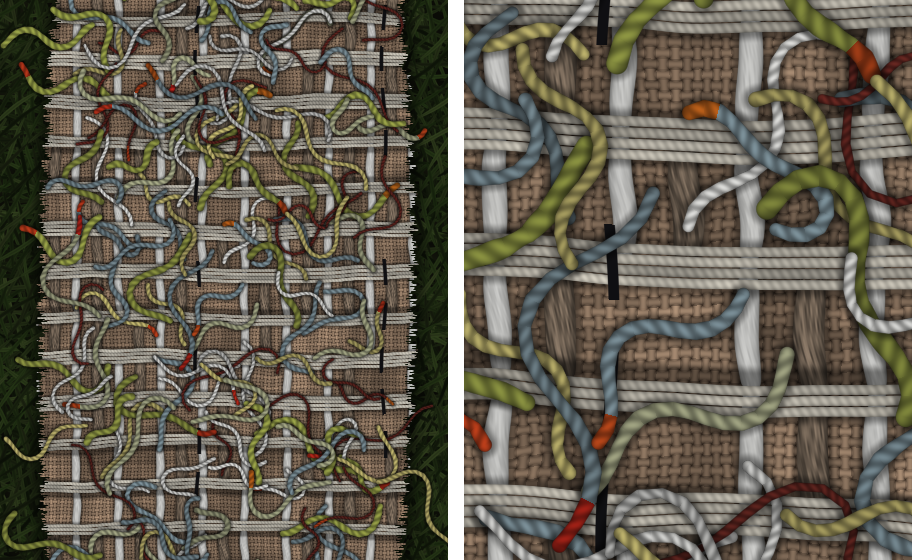
Left, the full canvas; right, a detail of the centre.
Write a Shadertoy shader that draws this texture.

```glsl
// A strip of burlap on dark grass, woven with bundles of white cord and chunky
// warps, then covered in loose curling yarns. The weave repeats in cells; each
// yarn is a short polyline that steers as it advances.
#define ROW 0.0762      // spacing of the cord bundles
#define COLUMN 0.0375   // spacing of the warps, white and jute in turn
#define CORD 0.0066     // thickness of one cord
#define BURLAP 0.0064   // thread spacing of the burlap
#define YARNS 150
#define SEGMENTS 16
#define BLADE_LAYERS 18

// Loose yarn kinds: colour and half width
const vec4 YARN[6] = vec4[6](
    vec4(0.53, 0.56, 0.25, 0.0058), vec4(0.58, 0.59, 0.47, 0.0046),
    vec4(0.68, 0.64, 0.39, 0.0040), vec4(0.43, 0.50, 0.53, 0.0044),
    vec4(0.34, 0.13, 0.11, 0.0026), vec4(0.74, 0.74, 0.73, 0.0034));

float hash(vec2 p) { return fract(sin(dot(p, vec2(127.1, 311.7))) * 43758.545); }
float hash(float a, float b) { return hash(vec2(a, b)); }

float noise(vec2 p) {
    vec2 i = floor(p), f = fract(p);
    f = f * f * (3.0 - 2.0 * f);
    return mix(mix(hash(i), hash(i + vec2(1, 0)), f.x),
               mix(hash(i + vec2(0, 1)), hash(i + vec2(1, 1)), f.x), f.y);
}

// Rounded shading across a strand, u = -1..1
float roundness(float u) { return sqrt(max(0.0, 1.0 - u * u)); }

vec3 grass(vec2 p, float px) {
    vec3 col = vec3(0.05, 0.055, 0.03) * (0.5 + noise(p * 30.0));
    vec2 cell = vec2(0.11, 0.022);
    for (int i = 0; i < BLADE_LAYERS; i++) {
        float s = float(i), a = 6.2832 * hash(s, 3.0);
        vec2 q = mat2(cos(a), sin(a), -sin(a), cos(a)) * p + s * 0.37;
        q.y += 0.006 * sin(q.x * 25.0 + s);
        q.x += cell.x * hash(floor(q.y / cell.y), s);
        vec2 id = floor(q / cell), f = fract(q / cell) - 0.5;
        float w = 0.0036 * roundness(f.x * 2.0), d = abs(f.y * cell.y);
        float k = hash(id + s * 7.1);
        vec3 blade = mix(vec3(0.10, 0.17, 0.055), vec3(0.20, 0.25, 0.12), k * k);
        blade *= (0.35 + 0.8 * hash(id.yx + s)) * (0.75 + 70.0 * d);
        col = mix(col, blade, smoothstep(px, -px, d - w) * step(0.45, k));
    }
    return col;
}

vec3 burlap(vec2 p) {
    vec2 q = p / BURLAP + 0.7 * vec2(noise(p * 35.0), noise(p * 35.0 + 9.0));
    vec2 id = floor(q), f = abs(fract(q) * 2.0 - 1.0);
    float over = mod(id.x + id.y, 2.0);
    vec2 h = (1.0 - f * f) * mix(vec2(1.0, 0.75), vec2(0.75, 1.0), over);
    float tone = 0.8 + 0.2 * hash(id.x, 1.0) + 0.2 * hash(2.0, id.y);
    vec3 col = mix(vec3(0.17, 0.13, 0.10), vec3(0.54, 0.45, 0.37), max(h.x, h.y));
    return col * tone * (0.75 + 0.4 * noise(p * 22.0));
}

vec3 weave(vec2 p, float px) {
    vec3 col = burlap(p);
    float y = p.y + 0.004 * sin(p.x * 11.0 + p.y * 5.0) + 0.005 * noise(p * 14.0);
    float b = y / ROW - 0.25, row = floor(b), f = fract(b) - 0.5;

    // Warps surface between the bundles
    float gap = floor(b + 0.5), rise = roundness((0.5 - abs(f)) / 0.42);
    float x = (p.x + 0.006 * noise(vec2(p.y * 30.0, p.x * 8.0)) - 0.003) / COLUMN - 0.15;
    float column = floor(x), white = mod(column, 2.0), d = (fract(x) - 0.5) * COLUMN;
    float w = mix(0.0095, 0.0075, white) * (0.7 + 0.3 * rise);
    float fibre = noise(vec2(d * 900.0 + p.y * 150.0, p.y * 110.0));
    vec3 warp = mix(vec3(0.47, 0.41, 0.35), vec3(0.77, 0.77, 0.76), white);
    warp *= (0.5 + 0.5 * roundness(d / w)) * mix(0.6 + 0.6 * fibre, 0.9 + 0.15 * fibre, white);
    float seen = step(hash(column, gap), mix(0.62, 0.85, white));
    col *= 1.0 - 0.35 * seen * smoothstep(w + 0.005, w, abs(d));
    col = mix(col, warp, seen * smoothstep(px, -px, abs(d) - w));

    // Bundles of four cords, the outer ones sometimes missing
    float lane = f * ROW / CORD + 0.4 * noise(vec2(p.x * 25.0, row)) - 0.2;
    float id = floor(lane + 2.0), k = hash(id, row + 40.0), u = fract(lane) * 2.0 - 1.0;
    float cord = step(abs(lane), 2.0) * (1.0 - step(0.9, abs(id - 1.5)) * step(k, 0.25));
    vec3 tint = vec3(0.77, 0.75, 0.70) * (0.75 + 0.2 * k + 0.07 * sin(p.x * 1100.0 + u * 2.0));
    tint *= (0.45 + 0.55 * roundness(u)) * (0.87 + 0.2 * noise(p * 40.0));
    col *= 1.0 - 0.4 * smoothstep(3.0, 2.0, abs(lane));
    col = mix(col, tint, cord * smoothstep(1.0, 0.8, abs(u)));

    // Thin black threads cross over most bundles
    float bx = mod(p.x - 0.1855 + 0.004 * sin(p.y * 23.0), 0.333) - 0.1665;
    float black = step(0.3, hash(row, floor(p.x * 3.0))) * step(abs(f), 0.3);
    return mix(col, vec3(0.06, 0.06, 0.07), black * smoothstep(px, -px, abs(bx) - 0.0032));
}

vec3 looseYarns(vec2 p, vec3 col, float px) {
    for (int i = 0; i < YARNS; i++) {
        float s = float(i), len = mix(0.12, 0.27, hash(s, 4.0)), stride = len / float(SEGMENTS);
        vec2 q = vec2(mix(0.13, 0.68, hash(s, 1.0)), mix(-0.05, 1.05, hash(s, 2.0)));
        if (distance(p, q) > len + 0.02) continue;
        vec4 kind = YARN[int(5.99 * hash(s, 5.0))];
        float heading = 6.2832 * hash(s, 6.0), bend = 7.0 * hash(s, 7.0) - 3.5;
        float best = 1.0, side = 0.0, along = 0.0;
        for (int j = 0; j < SEGMENTS; j++) {
            float t = float(j) / float(SEGMENTS), a = heading + bend * t + 0.8 * sin(t * 8.0 + s);
            vec2 dir = vec2(cos(a), sin(a)), r = p - q;
            float l = clamp(dot(r, dir), 0.0, stride), d = length(r - dir * l);
            if (d < best) { best = d; side = dot(r, vec2(-dir.y, dir.x)); along = t * len + l; }
            q += dir * stride;
        }
        // Twisted plies, dyed tips and a soft contact shadow
        float w = kind.w * (0.85 + 0.3 * noise(vec2(along * 60.0, s)));
        float twist = 0.84 + 0.16 * sin(along / kind.w * 2.6 + side / w * 2.2);
        float tip = step(0.88, along / len) * step(0.72, hash(s, 8.0));
        vec3 yarn = mix(kind.rgb, vec3(0.64, 0.1 + 0.25 * hash(s, 9.0), 0.09), tip);
        yarn *= twist * (0.5 + 0.58 * roundness(best / w)) * (0.85 + 0.25 * hash(s, 10.0));
        col *= 1.0 - 0.4 * smoothstep(w + 0.006, w, best);
        col = mix(col, yarn, smoothstep(px, -px, best - w));
    }
    return col;
}

void mainImage(out vec4 fragColor, in vec2 fragCoord) {
    vec2 p = fragCoord / iResolution.y, c = p.yy - vec2(0.35, 0.5);
    float px = 0.8 / iResolution.y;
    // Bowed outline with a frayed fringe
    float inside = min(p.x - 0.072 - 0.062 * c.x * c.x, 0.74 - 0.1 * c.y * c.y - p.x);
    float thread = p.y / 0.0045 + 0.6 * noise(p * 60.0);
    float fringe = 0.016 * hash(floor(thread), step(0.4, p.x)) - 0.008;
    fringe -= 0.008 * smoothstep(0.5, 0.9, abs(fract(thread) * 2.0 - 1.0));
    vec3 col = grass(p, px) * (1.0 - 0.5 * smoothstep(-0.03, 0.0, inside));
    col = mix(col, weave(p, px), smoothstep(-px, px, inside + fringe));
    fragColor = vec4(looseYarns(p, col, px), 1.0);
}
```
